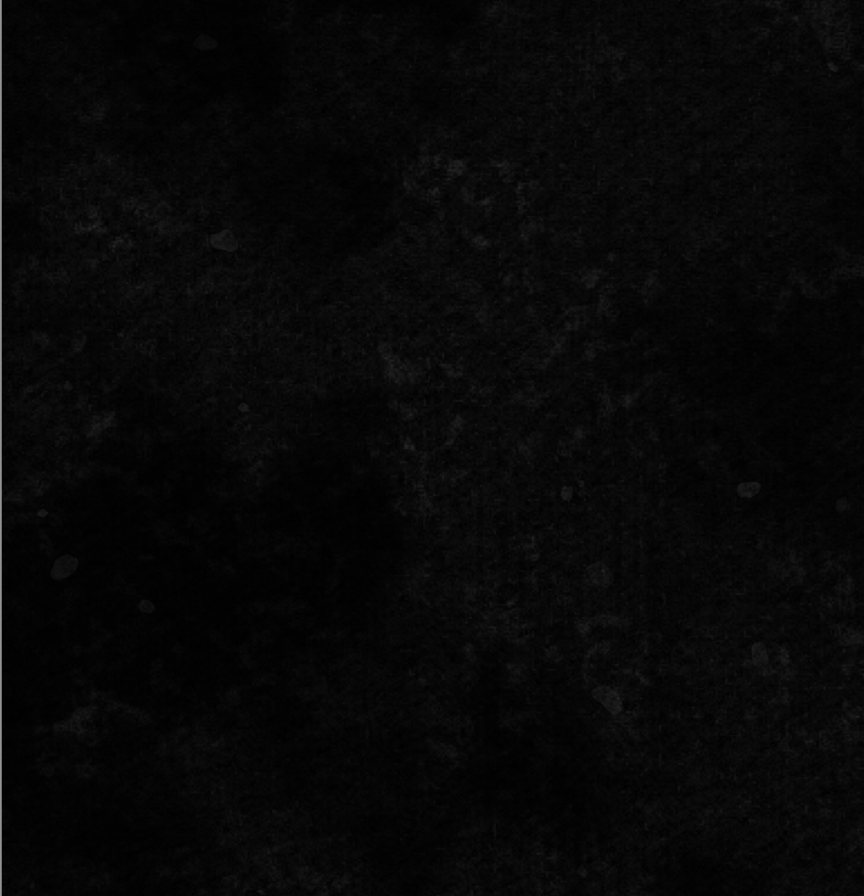
Write a WebGL 1 fragment shader that draws this texture.

```glsl
precision highp float;
// Near-black weathered stone: mottled stains, sharp grit, faint scratches, pebbles and a pale left rim.

uniform vec2 u_resolution;

const vec3 STONE_TINT = vec3(1.0, 1.0, 1.0);
const vec3 RIM_COLOR = vec3(0.58, 0.58, 0.58);
const float RIM_WIDTH = 0.00203;     // share of the canvas width
const float BASE_LEVEL = 0.009;      // darkest stain
const float STAIN_LEVEL = 0.027;     // broad lighter patches
const float FLECK_LEVEL = 0.048;     // crumbly highlights
const float PEBBLE_LEVEL = 0.058;
const float STAIN_SCALE = 4.5;
const float FLECK_SCALE = 55.0;
const float GRIT_SCALE = 400.0;
const float GRIT_CONTRAST = 1.6;
const float RIDGE_CONTRAST = 0.6;
const float SPARK_LEVEL = 0.040;     // isolated light grains
const float SCRATCH_SCALE = 110.0;
const float SCRATCH_DEPTH = 0.35;
const float PEBBLE_CELLS = 10.0;
const float PEBBLE_SHARE = 0.19;

float hash(vec2 p) {
  return fract(sin(dot(p, vec2(127.1, 311.7))) * 43758.5453);
}

float noise(vec2 p) {
  vec2 cell = floor(p);
  vec2 f = fract(p);
  f = f * f * (3.0 - 2.0 * f);
  float low = mix(hash(cell), hash(cell + vec2(1.0, 0.0)), f.x);
  float high = mix(hash(cell + vec2(0.0, 1.0)), hash(cell + vec2(1.0, 1.0)), f.x);
  return mix(low, high, f.y);
}

float fbm(vec2 p) {
  float sum = 0.0;
  float weight = 0.5;
  for (int i = 0; i < 5; i++) {
    sum += weight * noise(p);
    p = mat2(1.6, 1.2, -1.2, 1.6) * p + 7.3;
    weight *= 0.5;
  }
  return sum / 0.97;
}

// Scattered irregular stones, at most one per grid cell.
float pebbles(vec2 p) {
  vec2 grid = p * PEBBLE_CELLS;
  vec2 home = floor(grid);
  float edge = PEBBLE_CELLS / u_resolution.y;
  float cover = 0.0;
  for (int y = -1; y <= 1; y++) {
    for (int x = -1; x <= 1; x++) {
      vec2 cell = home + vec2(float(x), float(y));
      float present = step(hash(cell + 3.7), PEBBLE_SHARE);
      vec2 center = cell + 0.2 + 0.6 * vec2(hash(cell + 11.3), hash(cell + 23.9));
      vec2 d = grid - center;
      float turn = 6.2832 * hash(cell + 41.1);
      d = mat2(cos(turn), sin(turn), -sin(turn), cos(turn)) * d;
      d.y *= 1.2 + 0.5 * hash(cell + 53.7);
      float radius = mix(0.06, 0.20, pow(hash(cell + 67.3), 2.0));
      float outline = radius * (0.7 + 0.6 * noise(1.6 * normalize(d + 0.0001) + cell * 5.0));
      float shape = 1.0 - smoothstep(-edge, edge, length(d) - outline);
      float shade = 0.4 + 0.6 * hash(cell + 79.9);
      cover = max(cover, present * shape * shade);
    }
  }
  return cover;
}

void main() {
  vec2 p = gl_FragCoord.xy / u_resolution.y;

  // Broad stains with ragged borders
  vec2 warp = vec2(fbm(p * 14.0 + 4.1), fbm(p * 14.0 + 19.6)) - 0.5;
  vec2 q = p + 0.12 * warp;
  float stain = smoothstep(0.32, 0.68, fbm(q * STAIN_SCALE + 12.4));
  float calm = smoothstep(0.35, 0.70, p.x);
  stain = mix(stain, 0.3 + 0.45 * stain, 0.6 * calm);

  // Crumbly flecks gathered on the lighter stains
  float crumbs = smoothstep(0.48, 0.74, fbm(p * FLECK_SCALE + 2.0 * warp));
  float clusters = smoothstep(0.42, 0.70, fbm(q * 9.0 + 31.0));
  float flecks = crumbs * (0.25 + 0.75 * clusters) * (0.3 + 0.7 * stain);

  // Sharp grit, slightly slanted ridges and isolated light grains
  float grit = 0.65 * noise(p * GRIT_SCALE) + 0.35 * noise(p * GRIT_SCALE * 0.43 + 9.0);
  vec2 slant = vec2(p.x + 0.4 * p.y, p.y - 0.4 * p.x);
  float ridges = noise(slant * vec2(60.0, 170.0)) - 0.5;
  float sparks = smoothstep(0.80, 0.96, noise(p * 190.0 + 5.0)) * (0.2 + 0.8 * stain);

  // Faint vertical scratches in the lower middle
  float scratch = smoothstep(0.6, 0.9, noise(vec2(p.x * SCRATCH_SCALE, p.y * 5.0)));
  float scratchZone = smoothstep(0.45, 0.58, p.x) * (1.0 - smoothstep(0.70, 0.82, p.x));
  scratchZone *= 1.0 - smoothstep(0.35, 0.60, p.y);

  float level = BASE_LEVEL + STAIN_LEVEL * stain + FLECK_LEVEL * flecks;
  level *= max(1.0 + GRIT_CONTRAST * (grit - 0.5) + RIDGE_CONTRAST * ridges, 0.1);
  level *= 1.0 - SCRATCH_DEPTH * scratch * scratchZone;
  level += SPARK_LEVEL * sparks;
  level += PEBBLE_LEVEL * pebbles(p) * (0.6 + 0.8 * grit);
  vec3 color = STONE_TINT * max(level, 0.0);

  // Pale rim along the left side, smoothed by its pixel coverage
  float rim = clamp(RIM_WIDTH * u_resolution.x - gl_FragCoord.x + 0.5, 0.0, 1.0);
  gl_FragColor = vec4(mix(color, RIM_COLOR, rim), 1.0);
}
```
